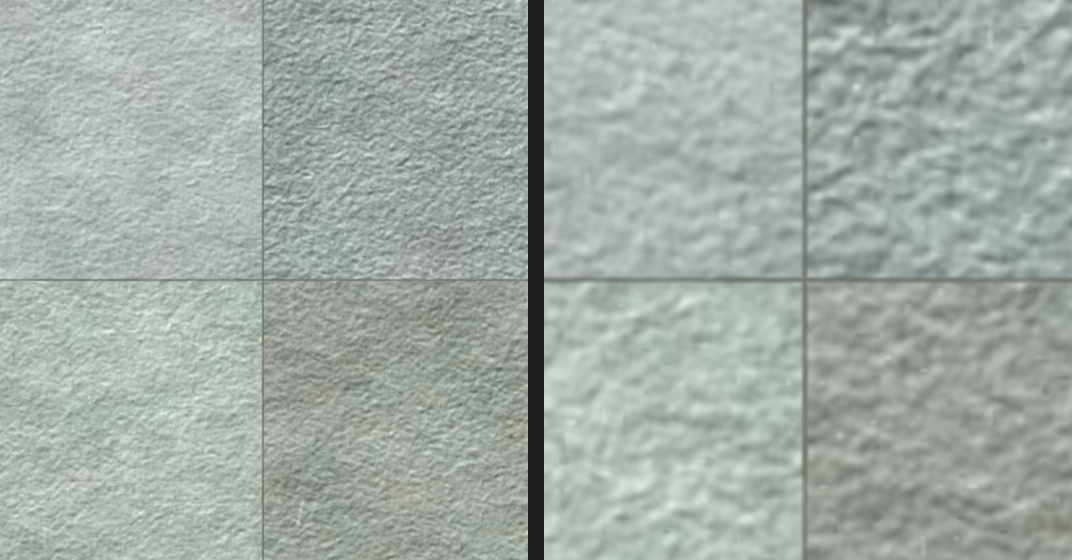
Left: the whole. Right: its middle third, enlarged.
Give the GLSL for this texture, as a WebGL 2 fragment shader.

```glsl
#version 300 es
precision highp float;
// Four rough grey-green stone tiles, two across and two down, with thin soft joints.
uniform vec2 u_resolution;
out vec4 fragColor;

float hash(vec2 p) {
  return fract(sin(dot(p, vec2(127.1, 311.7))) * 43758.5453);
}

float noise(vec2 p) {
  vec2 i = floor(p), f = fract(p);
  f = f * f * (3.0 - 2.0 * f);
  return mix(mix(hash(i), hash(i + vec2(1, 0)), f.x),
             mix(hash(i + vec2(0, 1)), hash(i + vec2(1, 1)), f.x), f.y);
}

// Broad mottling
float clouds(vec2 p) {
  float sum = 0.0, weight = 0.5;
  for (int i = 0; i < 4; i++) {
    sum += weight * noise(p);
    p = mat2(1.6, 1.2, -1.2, 1.6) * p + 7.3;
    weight *= 0.5;
  }
  return sum;
}

// Height of the split stone: crumbly bumps, a little wider than tall
float relief(vec2 p) {
  p += 0.005 * (vec2(noise(p * 45.0), noise(p * 45.0 + 40.0)) - 0.5);
  p = vec2(p.x * 0.8, p.y - p.x * 0.1);
  vec2 turned = mat2(0.8, 0.6, -0.6, 0.8) * p;
  return 0.2 * noise(p * 56.0) + 0.3 * noise(turned * 108.0 + 9.0)
       + 0.26 * noise(p * 135.0 + 51.0) + 0.2 * noise(turned * 200.0 + 23.0);
}

float segmentDistance(vec2 p, vec2 a, vec2 b) {
  vec2 ab = b - a;
  return length(p - a - ab * clamp(dot(p - a, ab) / dot(ab, ab), 0.0, 1.0));
}

void main() {
  vec2 p = gl_FragCoord.xy / u_resolution.y;
  float pixel = 1.0 / u_resolution.y;
  vec2 center = vec2(0.498 * u_resolution.x / u_resolution.y, 0.5);
  vec2 tile = step(center, p);
  vec2 q = p + tile * vec2(3.7, 5.3);

  // Tone and roughness of each tile
  vec3 lower = mix(vec3(0.69, 0.735, 0.695), vec3(0.605, 0.635, 0.6), tile.x);
  vec3 upper = mix(vec3(0.69, 0.73, 0.717), vec3(0.62, 0.662, 0.648), tile.x);
  vec3 color = mix(lower, upper, tile.y);
  float roughness = mix(mix(0.5, 0.56, tile.x), mix(0.43, 0.68, tile.x), tile.y);

  // Mottling at two scales, with a faint green to violet drift
  color += 0.13 * (clouds(q * vec2(6.0, 9.0)) - 0.47);
  color += 0.14 * (clouds(q * vec2(18.0, 32.0) + 90.0) - 0.47);
  color += vec3(-0.04, 0.01, 0.0) * (clouds(q * 7.0 + 31.0) - 0.47);

  // Faint rust stains on the lower right tile
  float rust = smoothstep(0.56, 0.8, clouds(q * vec2(11.0, 17.0) + 60.0));
  color += vec3(0.02, 0.003, -0.025) * rust * tile.x * (1.0 - tile.y);

  // Grain lit from above
  float slope = relief(q) - relief(q + vec2(-0.002, 0.0045));
  float patchiness = 0.7 + 0.65 * clouds(q * 14.0 + 15.0);
  color += 0.8 * slope * roughness * patchiness;

  // Speckle that breaks up the ridges
  float speckle = noise(q * vec2(125.0, 150.0) + 33.0) + noise(q * 215.0) - 1.0;
  color += 0.11 * speckle * roughness;

  // Pale flecks and small pits
  color += 0.15 * smoothstep(0.86, 1.0, noise(q * vec2(100.0, 130.0) + 4.0)) * roughness;
  color -= 0.15 * smoothstep(0.86, 1.0, noise(q * vec2(80.0, 120.0) + 70.0)) * roughness;

  // One pale scratch
  float scratch = segmentDistance(p, vec2(0.532, 0.064), vec2(0.541, 0.107));
  color += 0.13 * (1.0 - smoothstep(0.0, 0.004 + pixel, scratch));

  // Straight joints with soft edges and uneven depth
  vec2 gap = abs(p - center);
  float nearest = min(gap.x, gap.y);
  float joint = 1.0 - smoothstep(0.0, 0.0028 + 0.5 * pixel, nearest);
  float depth = 0.6 + 0.35 * noise(p * 70.0);
  color = mix(color, vec3(0.43, 0.445, 0.405), joint * depth);

  fragColor = vec4(clamp(color, 0.0, 1.0), 1.0);
}
```
